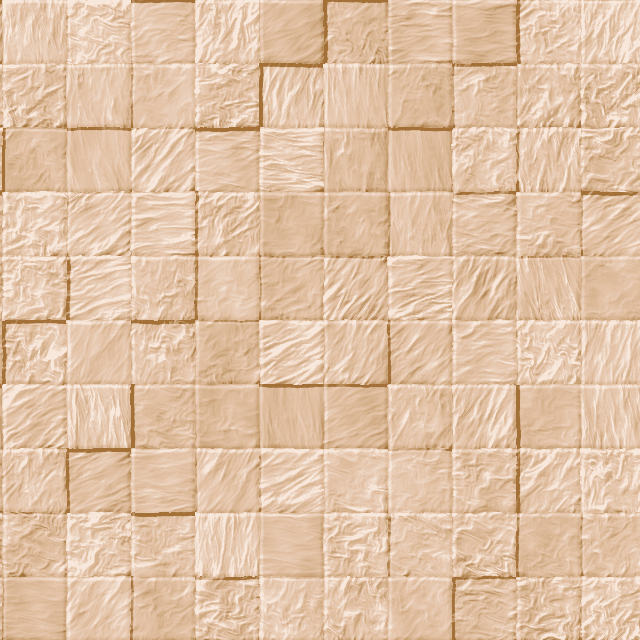
This texture is drawn by a Shadertoy shader. Its source:

```glsl
const vec2 TILES = vec2(9.96, 9.974);      // repeats across and down
const vec2 GRID_SHIFT = vec2(-0.035, 0.013);
const vec2 LIGHT_DIR = vec2(-0.64, 0.77);  // light from the upper left

float hash(vec2 p, float seed) {
    return fract(sin(dot(p, vec2(127.1, 311.7)) + seed * 74.7) * 43758.55);
}

// Layered sines, roughly -1 to 1
vec2 waves(vec2 p) {
    vec2 a = sin(p.yx * 1.7 + vec2(0.3, 2.1) + sin(p * 1.1));
    vec2 b = sin(p.yx * 4.3 + p * 1.9 + vec2(1.7, 4.0));
    return a * 0.65 + b * 0.35;
}

// Squared distance to the nearest scattered point: scooped hollows, sharp ridges
float cellular(vec2 p, float seed) {
    vec2 cell = floor(p);
    float nearest = 4.0;
    for (int y = -1; y <= 1; y++)
    for (int x = -1; x <= 1; x++) {
        vec2 c = cell + vec2(x, y);
        vec2 d = c + vec2(hash(c, seed), hash(c, seed + 3.7)) - p;
        nearest = min(nearest, dot(d, d));
    }
    return nearest;
}

// Split stone: chipped at grain 0, long strata at grain 1
float stoneHeight(vec2 p, float angle, float grain, float seed) {
    vec2 along = vec2(cos(angle), sin(angle));
    vec2 q = vec2(dot(p, along), dot(p, vec2(-along.y, along.x)));
    q *= mix(vec2(3.6, 4.2), vec2(1.4, 7.0), grain);
    q += seed * 9.0;
    q += waves(q * 1.3) * mix(0.45, 0.3, grain);
    float height = 0.0, amplitude = 1.0;
    for (int i = 0; i < 4; i++) {
        height += amplitude * cellular(q, seed + float(i));
        q = q * 2.1 + waves(q * 1.7) * 0.35;
        amplitude *= 0.48;
    }
    return height;
}

// How far a tile stands out of the wall; only a few stand out much
float tileLift(vec2 id) {
    return pow(hash(id, 5.0), 2.5);
}

// Tone change at a lit edge: shadow of a higher neighbour, or a bright bevel
float litEdge(float dist, float drop, float gleam, float soft) {
    float overhang = smoothstep(0.05, 0.85, drop);
    float width = mix(0.016, 0.06, overhang);
    float shadow = 1.0 - smoothstep(width - soft, width + soft, dist);
    float bevel = 1.0 - smoothstep(0.04, 0.085, dist);
    return bevel * gleam * (1.0 - overhang) - shadow * mix(0.32, 0.8, overhang);
}

float shadedEdge(float dist, float depth) {
    return -depth * (1.0 - smoothstep(0.01, 0.08, dist));
}

vec3 stoneColor(float tone) {
    const vec3 ramp[6] = vec3[6](
        vec3(0.64, 0.44, 0.22), vec3(0.76, 0.60, 0.42), vec3(0.84, 0.70, 0.56),
        vec3(0.89, 0.76, 0.65), vec3(0.92, 0.82, 0.74), vec3(0.97, 0.91, 0.86));
    float t = clamp(tone, 0.0, 1.0) * 5.0;
    int i = min(int(t), 4);
    return mix(ramp[i], ramp[i + 1], t - float(i));
}

void mainImage(out vec4 fragColor, in vec2 fragCoord) {
    vec2 uv = fragCoord / iResolution.xy;
    float soft = max(0.012, 0.7 * TILES.y / iResolution.y);

    // Tile grid with slightly uneven seams
    vec2 grid = uv * TILES + GRID_SHIFT;
    grid += 0.009 * waves(grid * 3.1) + 0.004 * waves(grid * 17.0);
    vec2 id = floor(grid);
    vec2 f = grid - id;

    // Character of this tile
    float seed = hash(id, 1.0);
    float angle = mix(0.0, 1.95, hash(id, 2.0));
    float grain = 0.88 * smoothstep(0.35, 0.7, hash(id, 3.0));
    float ruggedness = hash(id, 4.0);
    float roughness = mix(0.35, 1.4, ruggedness) * mix(1.0, 0.8, grain);
    roughness *= 1.0 + 0.4 * waves(f * 3.0 + seed * 20.0).x;

    // Relief lit by the slope along the light direction
    vec2 reach = LIGHT_DIR * 0.02;
    float lower = stoneHeight(f - reach, angle, grain, seed);
    float upper = stoneHeight(f + reach, angle, grain, seed);
    float slope = (lower - upper) * roughness;
    float hollow = 0.5 * (lower + upper) - 0.42;

    // Rugged tiles are paler; each tile also drifts in broad patches
    float tone = 0.64 + 0.2 * (hash(id, 6.0) - 0.5) + 0.16 * (ruggedness - 0.5);
    tone += 0.09 * waves(f * 3.2 + seed * 31.0).y;
    tone += 0.22 * hollow * roughness;
    tone += clamp(slope, -0.34, 0.45);

    // Bevels and shadows between tiles
    float lift = tileLift(id);
    float leftDrop = tileLift(id - vec2(1.0, 0.0)) - lift;
    float topDrop = tileLift(id + vec2(0.0, 1.0)) - lift;
    tone += litEdge(f.x, leftDrop, 0.24, soft);
    tone += litEdge(1.0 - f.y, topDrop, 0.28, soft);
    tone += shadedEdge(1.0 - f.x, 0.2) + shadedEdge(f.y, 0.22);

    fragColor = vec4(stoneColor(tone), 1.0);
}
```
